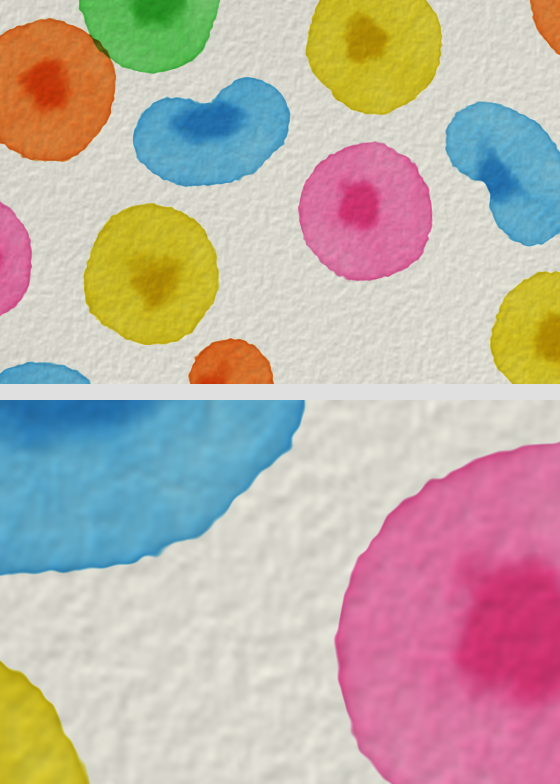
Top, the full canvas; bottom, a detail of the centre.
A Shadertoy shader for this pattern:

```glsl
// Watercolour dots and beans scattered on cold-pressed paper

const vec3 PAPER = vec3(.84, .835, .795);

// Wash colours: yellow, blue, orange, pink, green
const vec3 WASH[5] = vec3[5](
    vec3(.78, .72, .15), vec3(.36, .65, .77), vec3(.82, .44, .18),
    vec3(.85, .44, .62), vec3(.38, .74, .36));

// Wash of each cell, column by column; +5 makes a bean, -1 leaves a gap
const int KIND[16] = int[16](1, 3, 2, -1,  7, 0, 6, 4,  -1, -1, 3, 0,  -1, 0, 6, 2);

float hash(vec2 p) {
    vec3 h = fract(vec3(p.xyx) * .1031);
    h += dot(h, h.yzx + 33.33);
    return fract((h.x + h.y) * h.z);
}

float noise(vec2 p) {
    vec2 i = floor(p), f = fract(p);
    f = f * f * (3. - 2. * f);
    return mix(mix(hash(i), hash(i + vec2(1, 0)), f.x),
               mix(hash(i + vec2(0, 1)), hash(i + vec2(1, 1)), f.x), f.y);
}

float fbm(vec2 p) {
    float sum = 0., amp = .54;
    for (int i = 0; i < 4; i++) {
        sum += amp * noise(p);
        p = mat2(1.6, 1.2, -1.2, 1.6) * p + 17.3;
        amp *= .5;
    }
    return sum;
}

// Bumpy tooth of the paper
float tooth(vec2 p) {
    p += .006 * noise(p * 31.);
    return .65 * noise(p * 68.) + .35 * noise(p.yx * 135. + 9.);
}

// Thick arc with its notch facing up
float beanDistance(vec2 q) {
    q.y -= .13;
    float a = clamp(atan(q.x, -q.y), -.75, .75);
    return length(q - .15 * vec2(sin(a), -cos(a))) - .106;
}

// Staggered columns whose rows sway from side to side
vec2 blobCentre(float c, float r) {
    float side = mod(r, 2.) > .5 ? 1. : -1.;
    float pitch = c == 1. ? .36 : .44;
    return vec2(.02 + .455 * c + .11 * side * cos(.75 * c) + .012 * r * r * (c - 1.),
                .18 + .19 * cos(1.7 * c - .7) + pitch * r);
}

void mainImage(out vec4 fragColor, in vec2 fragCoord) {
    vec2 p = fragCoord / iResolution.y;
    float soft = .001 + .8 / iResolution.y;

    // Irregularities shared by all blobs
    float grain = tooth(p) - .5;
    float ragged = .04 * (fbm(p * 6.) - .5) + .006 * (noise(p * 85.) - .5);
    float cloud = fbm(p * 9. + 40.) - .5;
    float bleed = fbm(p * 15. + 80.) - .5;

    vec3 stain = vec3(0);
    for (int n = 0; n < 16; n++) {
        int kind = KIND[n];
        if (kind < 0) continue;
        bool bean = kind >= 5;
        float c = float(n / 4), r = float(n % 4 - 1);
        vec2 cell = vec2(c, r) + 5.;
        float vary = hash(cell * 3.7);

        // Local frame, beans turned by column and row
        float turn = bean ? c - .8 + .35 * (1. - r) : 0.;
        vec2 q = p - blobCentre(c, r);
        q = mat2(cos(turn), -sin(turn), sin(turn), cos(turn)) * q;
        float d = (bean ? beanDistance(q) : length(q) - .176 - .008 * vary) + ragged;
        float depth = max(-d, 0.);

        // Dark heart: round in dots, flat under the notch in beans
        vec2 heart = bean ? (q - vec2(0, .045)) / vec2(.082, .042)
                          : (q - .03 * (vec2(vary, hash(cell + 9.)) - .5)) / .058;
        float e = length(heart) + 1.3 * bleed;
        float spread = mix(.2, .5, vary);
        float core = smoothstep(1. + spread, 1. - spread, e);

        // Pigment gathers at the rim and in the heart
        float pigment = .88 + .45 * cloud + .28 * grain
            + .2 * exp(-depth / .022)
            + (.55 + .8 * cloud) * exp(-depth / .0035)
            + .85 * core + .3 * exp(-.3 * e * e);
        vec3 absorb = max(log(PAPER / WASH[kind % 5]), 0.) * pigment
            + core * vec3(.07, .14, .12) + .1 * exp(-depth / .004);
        stain += absorb * smoothstep(soft, -soft, d);
    }

    // Paper relief lit from the upper left
    vec2 toLight = vec2(-.0022, .0028);
    float relief = tooth(p - toLight) - tooth(p + toLight);
    float light = 1. + .17 * relief + .035 * (fbm(p * 3.) - .5) + .012 * (p.x - p.y);

    fragColor = vec4(PAPER * exp(-stain) * light, 1);
}
```
